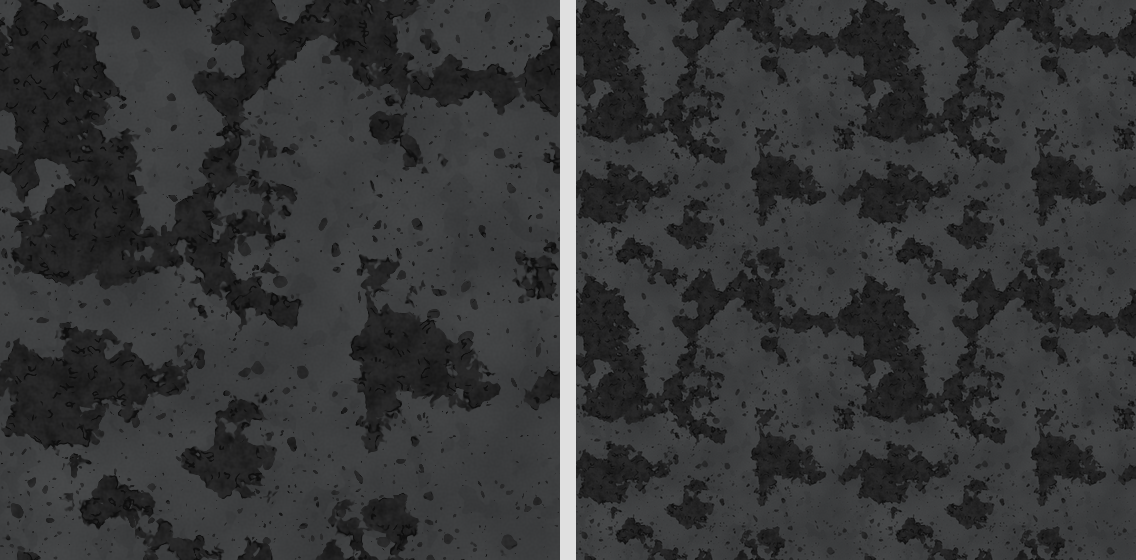
Left: one tile. Right: repeated 2 by 2.
A WebGL 2 fragment shader for this texture:

```glsl
#version 300 es
precision highp float;
// Seamless charcoal wall: cloudy grey coat flaking away to pitted dark patches and specks.
uniform vec2 u_resolution;
out vec4 fragColor;

const vec3 COAT_SHADE = vec3(0.215, 0.220, 0.225);
const vec3 COAT_LIGHT = vec3(0.268, 0.274, 0.278);
const vec3 BARE_DEEP = vec3(0.100, 0.100, 0.101);
const vec3 BARE_LIGHT = vec3(0.155, 0.155, 0.157);
const vec3 PIT_COLOR = vec3(0.045);
const int PATCH_REPEATS = 4;       // large patches across the tile
const float PATCH_GAIN = 0.6;      // raggedness of patch outlines
const float PATCH_LEVEL = 0.115;   // higher leaves more coat
const float PATCH_SOFTNESS = 0.025;
const float SPOT_SOFTNESS = 0.0009;
const float WARP_COARSE = 0.012;
const float WARP_FINE = 0.004;
const float GRAIN = 0.012;

// Integer hash of a cell and seed, giving two values in 0..1
vec2 hash2(ivec2 cell, int seed) {
  uvec2 v = uvec2(cell) + uvec2(uint(seed) * 747u, uint(seed) * 1933u);
  v = v * 1664525u + 1013904223u;
  v.x += v.y * 1664525u;
  v.y += v.x * 1664525u;
  v ^= v >> 16u;
  v.x += v.y * 1664525u;
  v.y += v.x * 1664525u;
  v ^= v >> 16u;
  return vec2(v >> 8u) / 16777216.0;
}

ivec2 wrapCell(ivec2 cell, int repeats) {
  return (cell + repeats) % repeats;
}

float corner(ivec2 cell, vec2 offset, int repeats, int seed) {
  float angle = 6.28318 * hash2(wrapCell(cell, repeats), seed).x;
  return dot(vec2(cos(angle), sin(angle)), offset);
}

// Gradient noise that wraps over the unit tile
float noise(vec2 uv, int repeats, int seed) {
  vec2 p = uv * float(repeats);
  ivec2 c = ivec2(floor(p));
  vec2 f = fract(p);
  vec2 w = f * f * f * (f * (f * 6.0 - 15.0) + 10.0);
  float low = mix(corner(c, f, repeats, seed),
                  corner(c + ivec2(1, 0), f - vec2(1, 0), repeats, seed), w.x);
  float high = mix(corner(c + ivec2(0, 1), f - vec2(0, 1), repeats, seed),
                   corner(c + ivec2(1, 1), f - vec2(1, 1), repeats, seed), w.x);
  return mix(low, high, w.y);
}

float fbm(vec2 uv, int repeats, int octaves, float gain, int seed) {
  float sum = 0.0, amplitude = 1.0;
  for (int i = 0; i < octaves; i++) {
    sum += amplitude * noise(uv, repeats << i, seed + i);
    amplitude *= gain;
  }
  return sum;
}

vec2 warp(vec2 uv, int repeats, int seed) {
  return vec2(noise(uv, repeats, seed), noise(uv, repeats, seed + 1));
}

// Scattered oval chips, at most one in each grid cell
float spots(vec2 uv, int repeats, float minRadius, float maxRadius, float chance, int seed) {
  ivec2 home = ivec2(floor(uv * float(repeats)));
  float cover = 0.0;
  for (int y = -1; y <= 1; y++) {
    for (int x = -1; x <= 1; x++) {
      ivec2 cell = home + ivec2(x, y);
      ivec2 id = wrapCell(cell, repeats);
      vec2 jitter = hash2(id, seed);
      vec2 size = hash2(id, seed + 1);
      vec2 kind = hash2(id, seed + 2);
      vec2 offset = uv - (vec2(cell) + jitter) / float(repeats);
      float angle = 6.28318 * size.y;
      offset = mat2(cos(angle), -sin(angle), sin(angle), cos(angle)) * offset;
      float radius = mix(minRadius, maxRadius, size.x * size.x);
      float dist = length(offset * vec2(1.0, 1.0 + 0.8 * kind.y)) - radius;
      float chip = 1.0 - smoothstep(-SPOT_SOFTNESS, SPOT_SOFTNESS, dist);
      cover = max(cover, chip * step(kind.x, chance) * mix(0.75, 1.0, kind.y));
    }
  }
  return cover;
}

void main() {
  vec2 uv = gl_FragCoord.xy / u_resolution;
  vec2 bent = uv + WARP_COARSE * warp(uv, 18, 11) + WARP_FINE * warp(uv, 72, 15);

  // Bare areas: ragged patches, then chips that thicken in places
  float height = fbm(bent, PATCH_REPEATS, 6, PATCH_GAIN, 21) - PATCH_LEVEL;
  float bare = smoothstep(-PATCH_SOFTNESS, PATCH_SOFTNESS, height);
  float crowd = smoothstep(-0.35, 0.25, noise(uv, 6, 31));
  bare = max(bare, spots(bent, 24, 0.004, 0.013, 0.2 + 0.35 * crowd, 41));
  bare = max(bare, spots(bent, 64, 0.001, 0.0038, 0.15 + 0.4 * crowd, 51));

  // Coat: soft clouds, faint stains
  float cloud = 0.58 + 0.8 * fbm(uv, 5, 5, 0.5, 61);
  float stain = smoothstep(0.2, 0.32, fbm(bent, 14, 3, 0.55, 71));
  vec3 coat = mix(COAT_SHADE, COAT_LIGHT, clamp(cloud - 0.3 * stain, 0.0, 1.15));

  // Bare ground: mottling, short curved pits, shadowed rims
  float mottle = 0.62 + 0.9 * fbm(uv, 20, 4, 0.75, 81);
  vec3 ground = mix(BARE_DEEP, BARE_LIGHT, clamp(mottle, 0.0, 1.0));
  float crack = 1.0 - smoothstep(0.05, 0.14, abs(noise(bent, 64, 91)));
  float pit = crack * smoothstep(0.14, 0.25, noise(uv, 44, 93));
  float rim = smoothstep(0.0, 0.03, height) * (1.0 - smoothstep(0.04, 0.09, height));
  pit = max(pit, rim * smoothstep(0.05, 0.25, noise(uv, 36, 95)));
  ground = mix(ground, PIT_COLOR, 0.85 * pit);

  vec3 color = mix(coat, ground, bare) + GRAIN * noise(uv, 200, 97);
  fragColor = vec4(color, 1.0);
}
```
